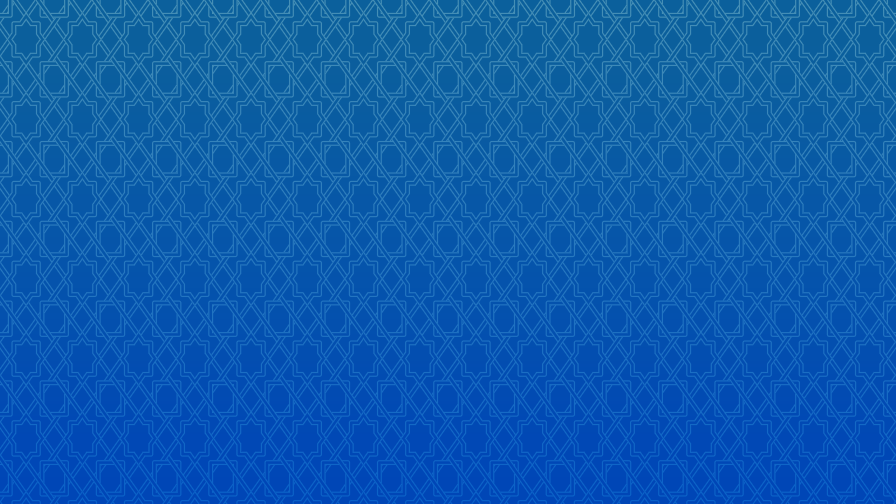
Give the GLSL for this pattern, as a WebGL 1 fragment shader.

```glsl
precision highp float;
// Interlaced star-and-octagon strapwork in fine outlines on a blue gradient.
// Slanted straps, octagon frames and eight-pointed stars are distance
// functions in one repeating cell, layered so that upper straps hide lower.
uniform vec2 u_resolution;

const vec2 CELL = vec2(48.2, 68.4);  // repeat size; the canvas is 768 wide
const float HALF_STRAP = 1.6;

float boxDistance(vec2 p, vec2 halfSize) {
  vec2 d = abs(p) - halfSize;
  return length(max(d, 0.0)) + min(max(d.x, d.y), 0.0);
}

// Distance to a diamond whose sides follow the slanted straps
float diamondDistance(vec2 p, float halfHeight) {
  float slope = CELL.y / CELL.x;
  return (abs(p.y) + slope * abs(p.x) - halfHeight) / sqrt(1.0 + slope * slope);
}

// Parallel slanted straps; direction is +1 or -1
float slantedStrap(vec2 p, float direction) {
  float slope = CELL.y / CELL.x;
  float f = p.y - direction * slope * p.x;
  f = mod(f + 0.5 * CELL.y, CELL.y) - 0.5 * CELL.y;
  return abs(abs(f) - 20.0) / sqrt(1.0 + slope * slope) - HALF_STRAP;
}

// Clear what lies under a strap, then draw its two edges
float layStrap(float ink, float d, float pixel) {
  float outside = clamp(d / pixel + 0.5, 0.0, 1.0);
  float edge = clamp((0.5 - abs(d)) / pixel + 0.5, 0.0, 1.0);
  return max(ink * outside, edge);
}

void main() {
  float pixel = 768.0 / u_resolution.x;
  vec2 p = gl_FragCoord.xy * pixel;
  float height = gl_FragCoord.y / u_resolution.y;

  // Octagon at the cell centre, star at the cell corners
  vec2 q = mod(p - vec2(46.5, 22.0) + 0.5 * CELL, CELL) - 0.5 * CELL;
  vec2 fromStar = 0.5 * CELL - abs(q);
  float starBox = boxDistance(fromStar, vec2(10.5, 13.5));
  float star = abs(min(starBox, diamondDistance(fromStar, 20.0))) - HALF_STRAP;
  float frame = abs(boxDistance(q, vec2(10.5, 13.5))) - HALF_STRAP;

  // Slanted straps stop at the stars and swap order at alternate crossings
  float direction = abs(q.y) > 17.0 ? -1.0 : 1.0;
  float lower = max(slantedStrap(q, direction), -starBox);
  float upper = max(slantedStrap(q, -direction), -starBox);

  float ink = layStrap(0.0, lower, pixel);
  ink = layStrap(ink, frame, pixel);
  ink = layStrap(ink, upper, pixel);
  ink = layStrap(ink, star, pixel);

  // Blue ground, with lines that grow paler towards the top
  vec3 ground = mix(vec3(0.0, 0.275, 0.715), vec3(0.02, 0.33, 0.67),
                    smoothstep(0.0, 0.55, height));
  ground = mix(ground, vec3(0.045, 0.375, 0.61), smoothstep(0.4, 1.0, height));
  vec3 line = mix(vec3(0.05, 0.41, 0.80), vec3(0.33, 0.61, 0.74), height);

  gl_FragColor = vec4(mix(ground, line, ink * 0.8), 1.0);
}
```
